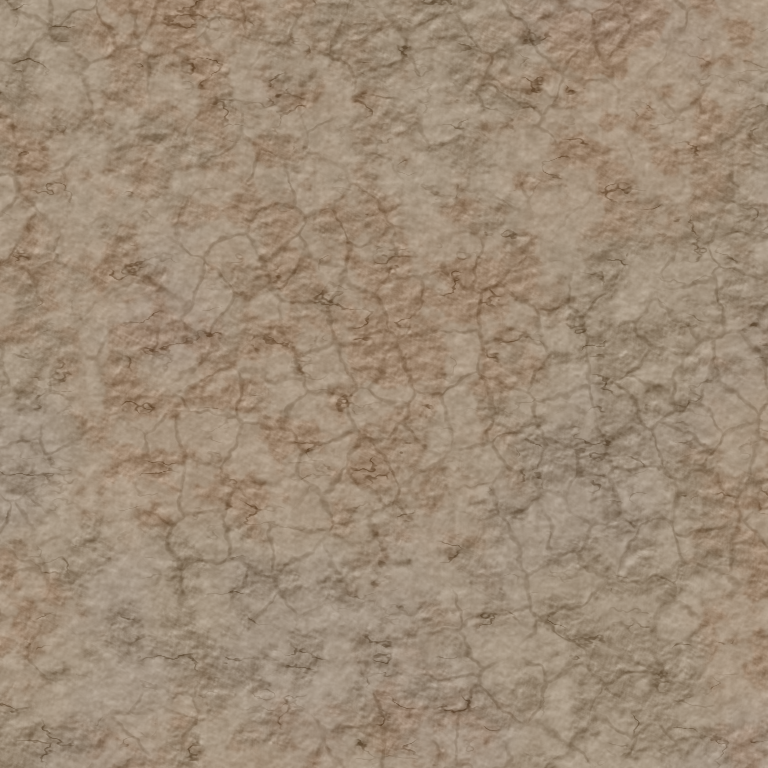
Reproduce this texture procedurally as a Shadertoy shader.

```glsl
// Dry cracked earth: pale mud plates split by thin wandering cracks and worn
// into crumbly brown patches. Warped Voronoi borders form the cracks; layered
// value noise gives wear, relief lit from above, short fissures and soft tints.

#define CELLS 16.0            // plates across the canvas
#define CRACK_WIDTH 0.075     // in plate units
#define CRACK_DEPTH 0.36
#define WEAR_SCALE 25.0       // crumbly patches across the canvas
#define WEAR_DEPTH 0.27
#define RELIEF 1.9
#define FISSURE_DEPTH 0.65
#define GRAIN 0.26
#define DARK_EARTH vec3(0.50, 0.43, 0.345)
#define PALE_EARTH vec3(0.71, 0.65, 0.575)
#define RUST_TINT vec3(0.014, -0.007, -0.014)
#define GREY_TINT vec3(-0.008, -0.004, 0.008)

float hash(vec2 p) {
    return fract(sin(dot(p, vec2(127.1, 311.7))) * 43758.5453);
}

vec2 hash2(vec2 p) {
    return vec2(hash(p), hash(p + 57.3));
}

float noise(vec2 p) {
    vec2 cell = floor(p), f = fract(p);
    f = f * f * (3.0 - 2.0 * f);
    float low = mix(hash(cell), hash(cell + vec2(1, 0)), f.x);
    float high = mix(hash(cell + vec2(0, 1)), hash(cell + vec2(1, 1)), f.x);
    return mix(low, high, f.y);
}

// Layered noise, rotated at every octave to hide the grid
float fbm(vec2 p) {
    float sum = 0.0, weight = 0.5;
    for (int i = 0; i < 4; i++) {
        sum += weight * noise(p);
        p = mat2(1.6, 1.2, -1.2, 1.6) * p + 13.7;
        weight *= 0.5;
    }
    return sum / 0.9375;
}

// Distance to the nearest plate border, and a random value for the plate
vec2 plates(vec2 p) {
    vec2 base = floor(p), f = fract(p), nearest = vec2(0), nearestCell = vec2(0);
    float best = 8.0, border = 8.0;
    for (int y = -1; y <= 1; y++)
    for (int x = -1; x <= 1; x++) {
        vec2 cell = vec2(x, y);
        vec2 toSeed = cell + hash2(base + cell) - f;
        float d = dot(toSeed, toSeed);
        if (d < best) { best = d; nearest = toSeed; nearestCell = cell; }
    }
    for (int y = -2; y <= 2; y++)
    for (int x = -2; x <= 2; x++) {
        vec2 cell = nearestCell + vec2(x, y);
        vec2 toSeed = cell + hash2(base + cell) - f;
        vec2 across = toSeed - nearest;
        if (dot(across, across) > 0.0001)
            border = min(border, dot(0.5 * (nearest + toSeed), normalize(across)));
    }
    return vec2(border, hash(base + nearestCell + 9.1));
}

void mainImage(out vec4 fragColor, in vec2 fragCoord) {
    vec2 p = fragCoord / min(iResolution.x, iResolution.y);
    vec2 warp = vec2(fbm(p * 28.0), fbm(p * 28.0 + 41.0)) - 0.5;

    // Plates and cracks, which fade out in places
    vec2 plate = plates((p + 0.032 * warp) * CELLS);
    float width = CRACK_WIDTH * (0.6 + 0.8 * noise(p * 40.0));
    float crack = 1.0 - smoothstep(0.15 * width, width, plate.x);
    crack *= smoothstep(0.30, 0.60, noise(p * 7.0 + 3.0) * 0.5 + noise(p * 24.0) * 0.5);

    // Worn patches eat into the smooth plates
    float wear = smoothstep(0.40, 0.58, fbm(p * WEAR_SCALE + 20.0));

    // Relief lit from above, stronger where the crust has crumbled
    vec2 bump = p * vec2(62.0, 76.0) + 0.6 * warp;
    float slope = fbm(bump) - fbm(bump + vec2(-0.10, 0.25));

    // Short, jagged, dark fissures, mostly level
    float ridge = abs(fbm(p * vec2(26.0, 46.0) + 8.0) - 0.5);
    float fissure = 1.0 - smoothstep(0.005, 0.045, ridge);
    fissure *= smoothstep(0.55, 0.78, noise(p * 36.0 + 70.0)) * (0.4 + 0.6 * wear);

    // Brightness along the earth ramp
    float tone = 0.60 + WEAR_DEPTH * (0.5 - wear);
    tone += 0.08 * (plate.y - 0.5) + 0.40 * (fbm(p * 75.0 + 90.0) - 0.5);
    tone += RELIEF * slope * (0.45 + 0.6 * wear);
    tone += GRAIN * (noise(p * 210.0) - 0.5);
    tone -= CRACK_DEPTH * crack + FISSURE_DEPTH * fissure;
    vec3 color = mix(DARK_EARTH, PALE_EARTH, clamp(tone, -0.6, 1.15));

    // Broad rusty and greyish areas
    float rust = smoothstep(0.42, 0.72, 0.6 * noise(p * 5.0 + 31.0) + 0.4 * fbm(p * 30.0 + 5.0));
    float grey = smoothstep(0.48, 0.70, fbm(p * 5.0 + 64.0));
    color += RUST_TINT * rust * (0.5 + wear) + GREY_TINT * grey;

    fragColor = vec4(color, 1.0);
}
```
